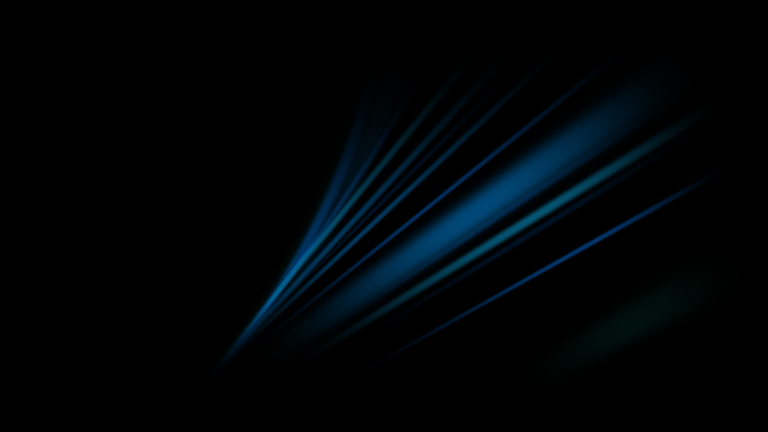
This background is drawn by a Shadertoy shader. Its source:

```glsl
// Blue light beams fanning out of a dark corner, with a faint green glow.

const vec3 AZURE = vec3(0.005, 0.29, 0.48);
const vec3 COBALT = vec3(0.005, 0.25, 0.50);
const vec3 TEAL = vec3(0.02, 0.34, 0.46);
const vec3 MOSS = vec3(0.00, 0.065, 0.05);

// Rises from the start to a peak, then fades to the end.
float fade(float t, float peak) {
    return smoothstep(0.0, peak, t) * (1.0 - smoothstep(peak, 1.0, t));
}

// Soft beam from a to b; bow bends it sideways, and it widens along its length.
float beam(vec2 p, vec2 a, vec2 b, float halfWidth, float bow, float peak) {
    vec2 axis = b - a;
    float len = length(axis);
    vec2 dir = axis / len;
    vec2 q = p - a;
    float t = clamp(dot(q, dir) / len, 0.0, 1.0);
    float across = dot(q, vec2(-dir.y, dir.x)) - 4.0 * bow * t * (1.0 - t);
    float w = max(halfWidth * (0.65 + 0.6 * t), 0.8 / iResolution.y);
    return exp(-pow(abs(across) / w, 3.0)) * fade(t, peak);
}

// Steep beams that converge at the lower left.
vec3 fan(vec2 p) {
    vec3 c = vec3(0.0);
    c += 0.60 * COBALT * beam(p, vec2(0.475, 0.111), vec2(0.875, 0.866), 0.012, -0.055, 0.42);
    c += 0.22 * AZURE * beam(p, vec2(0.480, 0.111), vec2(0.938, 0.880), 0.024, -0.048, 0.60);
    c += 0.50 * MOSS * beam(p, vec2(0.460, 0.115), vec2(0.850, 0.840), 0.014, -0.055, 0.42);
    c += 0.42 * COBALT * beam(p, vec2(0.486, 0.125), vec2(0.991, 0.856), 0.006, -0.020, 0.45);
    c += 0.72 * TEAL * beam(p, vec2(0.475, 0.120), vec2(1.111, 0.894), 0.0075, 0.0, 0.42);
    c += 0.70 * AZURE * beam(p, vec2(0.491, 0.132), vec2(1.192, 0.896), 0.0075, 0.0, 0.40);
    c += 0.28 * COBALT * beam(p, vec2(0.602, 0.248), vec2(1.204, 0.854), 0.005, 0.0, 0.42);
    c += 0.75 * AZURE * beam(p, vec2(0.521, 0.160), vec2(1.308, 0.900), 0.0065, 0.0, 0.40);
    c += 0.72 * COBALT * beam(p, vec2(0.567, 0.178), vec2(1.470, 0.907), 0.0055, 0.0, 0.45);
    return c;
}

// Broad band and the shallower stripes beneath it.
vec3 sweep(vec2 p) {
    vec3 c = vec3(0.0);
    c += 0.98 * AZURE * beam(p, vec2(0.590, 0.153), vec2(1.609, 0.861), 0.039, 0.0, 0.50);
    c += 0.28 * COBALT * beam(p, vec2(0.764, 0.238), vec2(1.597, 0.792), 0.007, 0.0, 0.45);
    c += 0.98 * TEAL * beam(p, vec2(0.660, 0.141), vec2(1.678, 0.771), 0.0115, 0.0, 0.56);
    c += 0.28 * COBALT * beam(p, vec2(0.810, 0.199), vec2(1.644, 0.715), 0.007, 0.0, 0.50);
    c += 0.85 * COBALT * beam(p, vec2(0.799, 0.118), vec2(1.701, 0.623), 0.0055, 0.0, 0.62);
    return c;
}

void mainImage(out vec4 fragColor, in vec2 fragCoord) {
    // Canvas height is one unit; the layout is centred for a wide canvas.
    vec2 p = (fragCoord - 0.5 * iResolution.xy) / iResolution.y + vec2(8.0 / 9.0, 0.5);

    vec3 glow = MOSS * beam(p, vec2(1.181, 0.097), vec2(1.725, 0.398), 0.045, 0.0, 0.53);
    vec3 color = min(fan(p) + sweep(p), vec3(0.04, 0.36, 0.54)) + glow;
    fragColor = vec4(color, 1.0);
}
```
